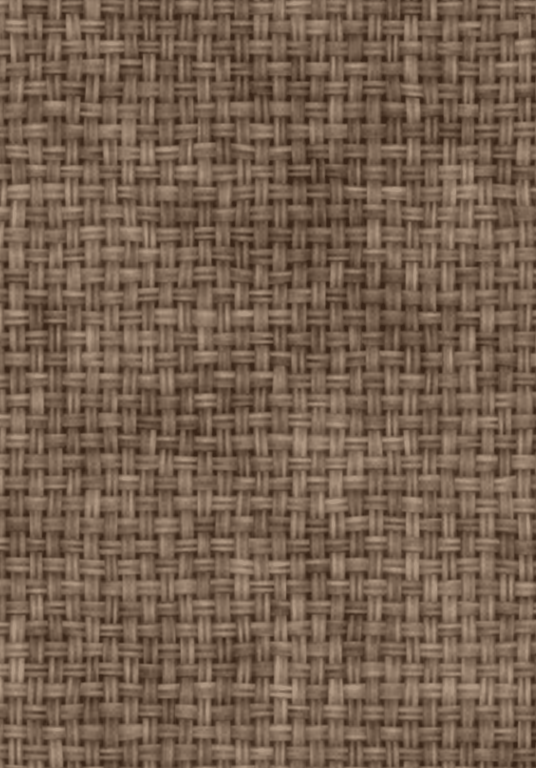
Write a Shadertoy shader that draws this texture.

```glsl
// Plain basket weave of brown yarn, about 28.5 threads across and 37 down.
// Each thread is a two-ply ribbon whose height follows a cosine; the higher
// thread hides the lower, and noise adds fibre streaks, wear and wobble.

const float PI = 3.14159265;

float hash(vec2 p) {
    vec3 q = fract(vec3(p.xyx) * 0.1031);
    q += dot(q, q.yzx + 33.33);
    return fract((q.x + q.y) * q.z);
}

float noise(vec2 p) {
    vec2 cell = floor(p);
    vec2 f = fract(p);
    f = f * f * (3.0 - 2.0 * f);
    return mix(mix(hash(cell), hash(cell + vec2(1.0, 0.0)), f.x),
               mix(hash(cell + vec2(0.0, 1.0)), hash(cell + 1.0), f.x), f.y);
}

// Height along a thread: +1 at its over-crossings, -1 at its under-crossings
float threadHeight(float along, float parity) {
    return cos(PI * (along - parity));
}

// Coverage across a thread, softened at its edges
float threadMask(float across, float halfWidth, float soft) {
    return 1.0 - smoothstep(halfWidth - soft, halfWidth + soft, abs(across));
}

// Brightness of a thread: curvature, two plies, fibre streaks and float tint
float threadTone(float across, float along, float halfWidth, float id, float parity) {
    float height = threadHeight(along, parity);
    float plies = -cos(2.0 * PI * across / halfWidth);
    float streaks = noise(vec2(across * 6.0 + id * 17.0, along * 0.9)) - 0.5;
    float crossing = 2.0 * floor((along - parity) * 0.5 + 0.5) + parity;
    float tint = hash(vec2(id + 61.0, crossing + 23.0)) - 0.5;
    float threadTint = hash(vec2(id, 7.0)) - 0.5;
    return 0.36 + 0.31 * height + 0.14 * plies
         + 0.58 * streaks + 0.28 * tint + 0.18 * threadTint;
}

void mainImage(out vec4 fragColor, in vec2 fragCoord) {
    vec2 uv = fragCoord / iResolution.xy;
    vec2 p = uv * vec2(28.5, 37.0) + vec2(0.1, 0.3);
    float soft = max(0.08, 28.5 / iResolution.x);

    // Uneven thread spacing
    vec2 wobble = vec2(noise(p * vec2(0.7, 0.35) + 11.0),
                       noise(p * vec2(0.35, 0.7) + 47.0));
    p += 0.24 * (wobble - 0.5);

    vec2 id = floor(p + 0.5);
    vec2 offset = p - id;
    float warpParity = mod(id.x, 2.0);
    float weftParity = mod(id.y + 1.0, 2.0);

    // Upright warp and slimmer level weft, the weft lit from above
    float warp = threadTone(offset.x, p.y, 0.39, id.x + 3.0, warpParity);
    float weft = threadTone(offset.y, p.x, 0.36, id.y + 103.0, weftParity)
               + 0.45 * offset.y;
    float warpMask = threadMask(offset.x, 0.39, soft);
    float weftMask = threadMask(offset.y, 0.36, soft);

    // Stack the two threads over the dark gap
    float gap = -0.22;
    float warpOnTop = mix(mix(gap, weft, weftMask), warp, warpMask);
    float weftOnTop = mix(mix(gap, warp, warpMask), weft, weftMask);
    float lift = threadHeight(p.y, warpParity) - threadHeight(p.x, weftParity);
    float tone = mix(weftOnTop, warpOnTop, smoothstep(-0.2, 0.2, lift));

    // Broad worn patches and fine grain
    tone += 0.28 * (noise(uv * vec2(5.0, 7.0) + 5.0) - 0.5);
    tone += 0.22 * (noise(p * 0.45 + 80.0) - 0.5);
    tone += 0.20 * (noise(p * 7.0 + 31.0) - 0.5);
    tone = clamp(tone, -0.3, 1.15);

    vec3 color = mix(vec3(0.32, 0.24, 0.18), vec3(0.64, 0.55, 0.47), tone);
    fragColor = vec4(color, 1.0);
}
```
